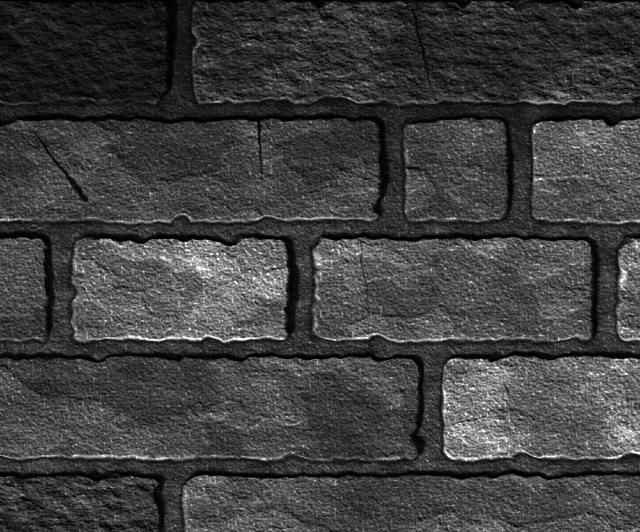
Reproduce this texture procedurally as a WebGL 2 fragment shader.

```glsl
#version 300 es
precision highp float;
// Old painted brick wall in black and white, raked by light from the lower left.
uniform vec2 u_resolution;
out vec4 fragColor;

// Lengths are in canvas heights, y pointing down.
const float COURSE_PITCH = 0.2234, FIRST_COURSE = 0.097;
const float HALF_BRICK = 0.096, HALF_JOINT = 0.0235, CORNER = 0.018, NONE = 9.0;
const vec2 LIGHT = vec2(0.45, -0.9);
const vec3 SILVER = vec3(1.0, 1.0, 1.012);
// Upright joints of each course, and the tone of the bricks between them
const vec3 JOINTS[5] = vec3[5](vec3(0.338, NONE, NONE), vec3(0.738, 0.978, NONE),
  vec3(0.112, 0.566, 1.139), vec3(0.811, NONE, NONE), vec3(0.325, NONE, NONE));
const vec4 TONES[5] = vec4[5](vec4(0.08, 0.18, 0.0, 0.0), vec4(0.23, 0.30, 0.33, 0.0),
  vec4(0.25, 0.41, 0.34, 0.40), vec4(0.27, 0.44, 0.0, 0.0), vec4(0.17, 0.30, 0.0, 0.0));
struct Brick { float dist; float tone; float id; vec2 local; vec2 halfSize; };

vec2 gradient(vec2 cell) {
  vec3 h = fract(cell.xyx * vec3(0.1031, 0.1030, 0.0973));
  h += dot(h, h.yzx + 33.33);
  float angle = 6.2832 * fract((h.x + h.y) * h.z);
  return vec2(cos(angle), sin(angle));
}
float gradNoise(vec2 p) {
  vec2 i = floor(p), f = p - i;
  vec2 u = f * f * f * (f * (f * 6.0 - 15.0) + 10.0), e = vec2(1.0, 0.0);
  float a = dot(gradient(i), f), b = dot(gradient(i + e), f - e);
  float c = dot(gradient(i + e.yx), f - e.yx), d = dot(gradient(i + 1.0), f - 1.0);
  return mix(mix(a, b, u.x), mix(c, d, u.x), u.y);
}
float fbm(vec2 p) {
  float sum = 0.0, amp = 0.6;
  for (int i = 0; i < 4; i++, amp *= 0.5) {
    sum += amp * gradNoise(p);
    p = mat2(1.6, 1.2, -1.2, 1.6) * p + 17.0;
  }
  return sum;
}
float roundedBox(vec2 p, vec2 halfSize, float radius) {
  vec2 q = abs(p) - halfSize + radius;
  return length(max(q, 0.0)) + min(max(q.x, q.y), 0.0) - radius;
}
// Uneven, hand-laid edges
vec2 wobble(vec2 p) {
  return p + 0.008 * vec2(gradNoise(p * 11.0), gradNoise(p * 11.0 + 31.0))
           + 0.005 * vec2(gradNoise(p * 42.0 + 5.0), gradNoise(p * 42.0 + 57.0));
}
Brick brickAt(vec2 p) {
  int row = int(clamp(floor((p.y - FIRST_COURSE) / COURSE_PITCH + 0.5), 0.0, 4.0));
  vec3 joints = JOINTS[row];
  vec2 span = vec2(-0.3, 1.6);
  int column = 0;
  for (int i = 0; i < 3; i++) {
    if (joints[i] < p.x) { span.x = joints[i]; column++; }
    else span.y = min(span.y, joints[i]);
  }
  vec2 centre = vec2(0.5 * (span.x + span.y), FIRST_COURSE + COURSE_PITCH * float(row));
  vec2 halfSize = vec2(0.5 * (span.y - span.x) - HALF_JOINT, HALF_BRICK);
  vec2 local = p - centre;
  float chips = 0.035 * max(gradNoise(p * 19.0 + 3.0) - 0.15, 0.0);
  return Brick(roundedBox(local, halfSize, CORNER) + chips, TONES[row][column],
               float(row * 4 + column), local, halfSize);
}
float faceMask(float dist) { return 1.0 - smoothstep(-0.004, 0.003, dist); }
// Overlapping smears of old plaster
float plates(vec2 p, float id) {
  float a = fbm(p * vec2(3.5, 6.0) + id * 7.3);
  float b = fbm(p * vec2(7.0, 9.0) + id * 3.1 + 40.0);
  return 0.6 * smoothstep(-0.04, 0.04, a) + 0.4 * smoothstep(0.08, 0.16, b);
}
float surface(vec2 p) {
  Brick b = brickAt(wobble(p));
  float rough = 1.0 - smoothstep(0.17, 0.23, b.tone);
  float relief = 0.003 + 0.003 * plates(p, b.id) + 0.009 * rough * fbm(p * vec2(28.0, 42.0));
  float grain = 0.0011 * gradNoise(p * 112.0) + 0.0012 * gradNoise(p * 205.0 + 9.0);
  return faceMask(b.dist) * relief + grain + 0.005 * fbm(p * vec2(12.0, 19.0));
}
// Dark split whose half width runs from widths.x at a to widths.y at b
float crack(vec2 p, vec2 a, vec2 b, vec2 widths) {
  p.x += 0.006 * gradNoise(p * 25.0) + 0.003 * gradNoise(p * 70.0);
  float t = clamp(dot(p - a, b - a) / dot(b - a, b - a), 0.0, 1.0);
  float d = length(p - mix(a, b, t)) - mix(widths.x, widths.y, t);
  return 1.0 - smoothstep(-0.0015, 0.002, d);
}
// Pale worn paint in broken flecks along the lower and left edges, with a streak above
float chalk(Brick b, vec2 p) {
  float bottom = b.halfSize.y - b.local.y, left = b.local.x + b.halfSize.x;
  float streak = abs(bottom - 0.028 - 0.06 * fbm(p * 7.0));
  float worn = smoothstep(-0.05, 0.3, fbm(p * vec2(9.0, 15.0) + b.id));
  float flecks = smoothstep(-0.2, 0.35, gradNoise(p * 38.0) + 0.6 * gradNoise(p * 90.0));
  float rim = exp(-abs(b.dist + 0.004) / 0.0025) * (1.0 - smoothstep(0.01, 0.02, min(bottom, left)));
  return flecks * (rim * (0.35 + worn) + 0.6 * worn * exp(-streak / 0.0025));
}
void main() {
  vec2 p = vec2(gl_FragCoord.x, u_resolution.y - gl_FragCoord.y) / u_resolution.y;
  vec2 w = wobble(p), e = vec2(0.002, 0.0);
  Brick b = brickAt(w);
  float face = faceMask(b.dist), h = surface(p);
  // Relief lighting over mortar and brick tones
  vec2 slope = vec2(surface(p + e) - h, surface(p + e.yx) - h) / e.x;
  float lit = clamp(1.0 + 1.4 * dot(slope, LIGHT), 0.12, 2.3);
  float mortar = mix(0.09, 0.21, smoothstep(0.0, 0.55, p.y)) * (1.0 + 0.8 * fbm(p * 22.0));
  float paint = b.tone * mix(0.82, 1.2, plates(p, b.id)) * (1.0 + 0.5 * fbm(p * 7.0 + b.id));
  float tone = mix(mortar, paint, face) * lit + face * chalk(b, p) * (0.12 + 0.8 * b.tone);
  tone *= 1.0 + 0.6 * smoothstep(0.15, 0.5, gradNoise(p * 150.0));
  // Shadows above and right of each brick, and a crease all round
  vec2 reach = vec2(-0.011, 0.007) * (1.0 + 1.2 * gradNoise(p * 8.0));
  float shadow = faceMask(brickAt(w + reach).dist) * (1.0 - face);
  float rim = (b.dist - 0.004) / 0.004;
  tone *= (1.0 - 0.75 * shadow) * (1.0 - 0.55 * exp(-rim * rim));
  // Splits and seams
  float split = crack(p, vec2(0.065, 0.25), vec2(0.16, 0.375), vec2(0.001, 0.005));
  split = max(split, crack(p, vec2(0.487, 0.23), vec2(0.493, 0.34), vec2(0.003, 0.0)));
  split = max(split, crack(p, vec2(0.775, 0.02), vec2(0.81, 0.16), vec2(0.002, 0.001)));
  split = max(split, 0.6 * crack(p, vec2(0.675, 0.45), vec2(0.695, 0.59), vec2(0.001)));
  fragColor = vec4(clamp(tone * (1.0 - 0.85 * split) * SILVER, 0.0, 1.0), 1.0);
}
```
